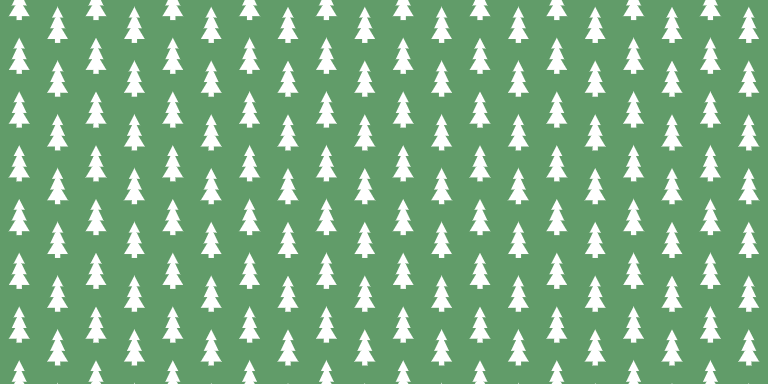
Reproduce this pattern procedurally as a Shadertoy shader.

```glsl
#define GREEN vec3(0.38, 0.61, 0.41)
#define WHITE vec3(1.0)
#define COLUMN_WIDTH 0.1      // canvas heights; 20 columns on a 2:1 canvas
#define ROW_PITCH 0.14        // vertical distance between trees in a column
#define FIRST_TIP 0.0983      // depth of the first full tree's tip
#define STAGGER 0.0595        // drop of every odd column
#define TREE_HEIGHT 0.094
#define TIER_HEIGHT 0.297     // fractions of the tree height from here on
#define TRUNK_HALF_WIDTH 0.074

// Isosceles triangle, tip up; p.y grows downward
float tierDistance(vec2 p, float tip, float base, float halfWidth) {
    vec2 sideNormal = normalize(vec2(base - tip, -halfWidth));
    float side = dot(vec2(abs(p.x), p.y - tip), sideNormal);
    return max(side, p.y - base);
}

float boxDistance(vec2 p, vec2 halfSize) {
    vec2 q = abs(p) - halfSize;
    return length(max(q, 0.0)) + min(max(q.x, q.y), 0.0);
}

// Tree of unit height with its tip at the origin
float treeDistance(vec2 p) {
    float top = tierDistance(p, 0.0, TIER_HEIGHT, 0.153);
    float middle = tierDistance(p, 0.161, 2.0 * TIER_HEIGHT, 0.206);
    float bottom = tierDistance(p, 0.415, 3.0 * TIER_HEIGHT, 0.288);
    float trunk = boxDistance(p - vec2(0.0, 0.9), vec2(TRUNK_HALF_WIDTH, 0.1));
    return min(min(top, middle), min(bottom, trunk));
}

void mainImage(out vec4 fragColor, in vec2 fragCoord) {
    float pixel = 1.0 / iResolution.y;
    vec2 pos = fragCoord * pixel;
    pos.y = 1.0 - pos.y;

    // Staggered columns
    float column = floor(pos.x / COLUMN_WIDTH);
    float depth = pos.y - FIRST_TIP - STAGGER * mod(column, 2.0);

    // Fold into one cell, with the spare gap split above and below the tree
    float margin = 0.5 * (ROW_PITCH - TREE_HEIGHT);
    vec2 local = vec2(pos.x - (column + 0.5) * COLUMN_WIDTH,
                      mod(depth + margin, ROW_PITCH) - margin);

    float dist = treeDistance(local / TREE_HEIGHT) * TREE_HEIGHT;
    float coverage = clamp(0.5 - dist / pixel, 0.0, 1.0);
    fragColor = vec4(mix(GREEN, WHITE, coverage), 1.0);
}
```
